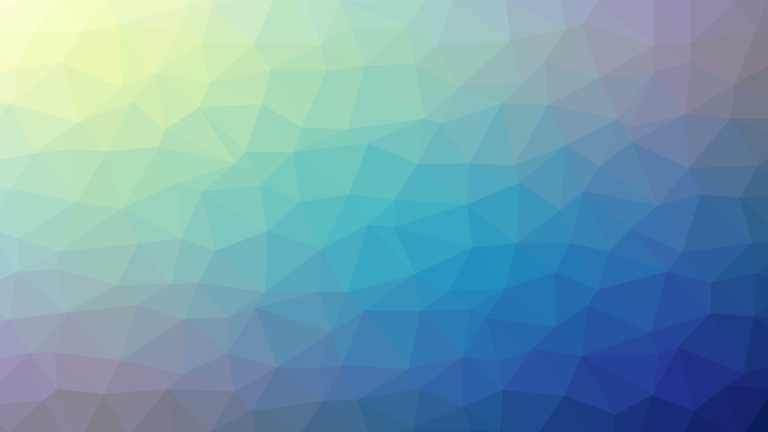
Give the GLSL for this background, as a Shadertoy shader.

```glsl
// Low-poly mesh of flat triangles, shaded from pale yellow through teal to navy.

// Colour stops, shared by the horizontal and vertical ramps
const vec3 RAMP[9] = vec3[9](
    vec3(255, 255, 217), vec3(237, 248, 177), vec3(199, 233, 180),
    vec3(127, 205, 187), vec3(65, 182, 196), vec3(29, 145, 192),
    vec3(34, 94, 168), vec3(37, 52, 148), vec3(8, 29, 88));

// Linear RGB to white-relative XYZ
const mat3 RGB_TO_XYZ = mat3(
    0.4339, 0.2126, 0.0177,
    0.3762, 0.7152, 0.1095,
    0.1899, 0.0722, 0.8728);

// Cube-root XYZ blends exactly as Lab does, as Lab is linear in it
vec3 toPerceptual(vec3 srgb) {
    return pow(RGB_TO_XYZ * pow(srgb, vec3(2.2)), vec3(1.0 / 3.0));
}

vec3 toSrgb(vec3 c) {
    return pow(clamp(inverse(RGB_TO_XYZ) * (c * c * c), 0.0, 1.0), vec3(1.0 / 2.2));
}

vec3 ramp(float t) {
    float s = clamp(t, 0.0, 1.0) * 8.0;
    int i = min(int(s), 7);
    return mix(toPerceptual(RAMP[i] / 255.0), toPerceptual(RAMP[i + 1] / 255.0), s - float(i));
}

// Equal blend of the left-to-right and top-to-bottom ramps
vec3 shade(vec2 p) {
    float aspect = iResolution.x / iResolution.y;
    return toSrgb(mix(ramp(p.x / aspect), ramp(1.0 - p.y), 0.5));
}

vec2 hash2(vec2 p) {
    vec3 q = fract(vec3(p.xyx) * vec3(0.1031, 0.1030, 0.0973));
    q += dot(q, q.yzx + 33.33);
    return fract((q.xx + q.yz) * q.zy);
}

// One jittered mesh point per cell
vec2 vertex(vec2 id) {
    vec2 jitter = (hash2(id + 40.0) - 0.5) * vec2(0.82, 0.72);
    return (id + 0.5 + jitter) * vec2(1.0 / 9.0, 0.094) + vec2(0.0, 0.027);
}

float cross2(vec2 a, vec2 b) {
    return a.x * b.y - a.y * b.x;
}

// Signed distance to the line a-b, positive on its left
float leftOf(vec2 p, vec2 a, vec2 b) {
    return cross2(normalize(b - a), p - a);
}

// Flat colour weighted by coverage, with the coverage in alpha
vec4 triangle(vec2 p, vec2 a, vec2 b, vec2 c) {
    float inside = min(leftOf(p, a, b), min(leftOf(p, b, c), leftOf(p, c, a)));
    float coverage = clamp(0.5 + inside * iResolution.y, 0.0, 1.0);
    if (coverage <= 0.0) return vec4(0.0);
    return vec4(shade((a + b + c) / 3.0), 1.0) * coverage;
}

// Split a quad along its Delaunay diagonal
vec4 quad(vec2 p, vec2 id) {
    vec2 a = vertex(id);
    vec2 b = vertex(id + vec2(1, 0));
    vec2 c = vertex(id + vec2(1, 1));
    vec2 d = vertex(id + vec2(0, 1));

    // Sine of the summed corner angles at b and d
    float angleSine = cross2(c - b, a - b) * dot(a - d, c - d)
                    + dot(c - b, a - b) * cross2(a - d, c - d);
    if (angleSine < 0.0) return triangle(p, a, b, d) + triangle(p, b, c, d);
    return triangle(p, a, b, c) + triangle(p, a, c, d);
}

void mainImage(out vec4 fragColor, in vec2 fragCoord) {
    vec2 p = fragCoord / iResolution.y;
    vec2 cell = floor((p - vec2(0.0, 0.027)) / vec2(1.0 / 9.0, 0.094));

    // Only the four quads around the cell can reach this point
    vec4 sum = vec4(0.0);
    for (int y = -1; y <= 0; y++)
        for (int x = -1; x <= 0; x++)
            sum += quad(p, cell + vec2(x, y));

    fragColor = vec4(sum.rgb / max(sum.a, 0.001), 1.0);
}
```
